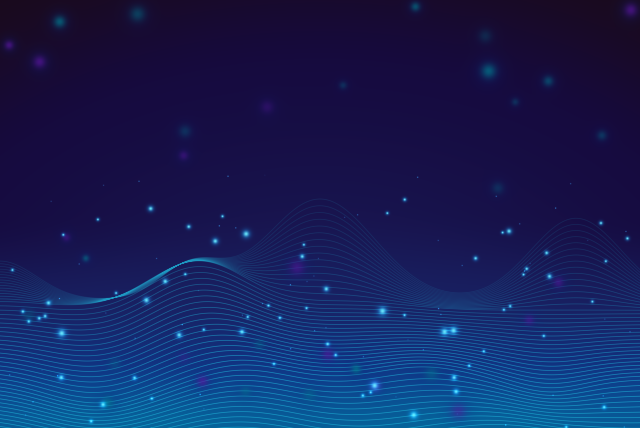
Give the GLSL for this background, as a Shadertoy shader.

```glsl
// Night-blue backdrop with a mesh of flowing cyan wave lines and drifting glowing particles.

#define LINE_COUNT 48
#define LINE_HALF_WIDTH 0.0009
#define ORB_COUNT 34
#define SPARK_COUNT 66
#define DUST_COUNT 60

const vec3 CORNER = vec3(0.100, 0.040, 0.110);
const vec3 VIOLET = vec3(0.085, 0.040, 0.245);
const vec3 INDIGO = vec3(0.095, 0.090, 0.325);
const vec3 DUSK   = vec3(0.095, 0.130, 0.390);
const vec3 BLUE   = vec3(0.060, 0.210, 0.530);
const vec3 TEAL   = vec3(0.020, 0.400, 0.610);
const vec3 CYAN   = vec3(0.120, 0.720, 0.860);
const vec3 PURPLE = vec3(0.360, 0.080, 0.620);

float hash(float n) {
    return fract(sin(n * 127.1) * 43758.5453);
}

float bell(float x, float centre, float width) {
    float k = (x - centre) / width;
    return exp(-k * k);
}

// Radial night sky that turns to blue and teal near the lower edge
vec3 backdrop(vec2 uv) {
    float d = length(uv - vec2(0.5, 0.2));
    vec3 col = mix(INDIGO, VIOLET, smoothstep(0.1, 0.72, d));
    col = mix(col, CORNER, smoothstep(0.62, 0.98, d));
    float sides = 0.05 * abs(uv.x - 0.5);
    col = mix(col, DUSK, smoothstep(0.52, 0.25, uv.y + sides));
    col = mix(col, BLUE, smoothstep(0.32, 0.10, uv.y + sides));
    float pools = bell(uv.x, 0.25, 0.2) + bell(uv.x, 0.72, 0.2);
    return mix(col, TEAL, smoothstep(0.17, -0.02, uv.y) * (0.75 + 0.25 * pools));
}

// Heights of the four guide curves, from the crest down to the floor
vec4 guides(float x) {
    float crest = 0.30 + 0.235 * bell(x, 0.5, 0.12) + 0.08 * bell(x, 0.3, 0.07)
                + 0.19 * bell(x, 0.90, 0.10) + 0.09 * bell(x, 0.0, 0.08);
    float pinch = 0.275 + 0.115 * bell(x, 0.31, 0.11) + 0.02 * bell(x, 0.55, 0.12)
                + 0.02 * bell(x, 0.0, 0.12);
    float swell = 0.115 - 0.055 * bell(x, 0.15, 0.11) + 0.035 * bell(x, 0.38, 0.1)
                + 0.03 * bell(x, 0.66, 0.1) - 0.03 * bell(x, 0.86, 0.08);
    float seabed = -0.03 + 0.02 * sin(15.0 * x - 4.0);
    return vec4(crest, pinch, swell, seabed);
}

// Height of the line at depth t: 0 is the crest, 1 is the floor
float lineHeight(vec4 g, float t) {
    float h = mix(g.x, g.y, clamp(t / 0.32, 0.0, 1.0));
    h += (g.z - g.y) * clamp((t - 0.32) / 0.40, 0.0, 1.0);
    return h + (g.w - g.z) * clamp((t - 0.72) / 0.28, 0.0, 1.0);
}

// Summed coverage of all wave lines
float waveLines(vec2 uv, float aspect, float pixel) {
    float stepX = 0.002;
    vec4 here = guides(uv.x);
    vec4 next = guides(uv.x + stepX);
    float halfWidth = max(LINE_HALF_WIDTH, 0.5 * pixel);
    float sum = 0.0;
    for (int i = 0; i < LINE_COUNT; i++) {
        float t = float(i) / float(LINE_COUNT - 1);
        float h = lineHeight(here, t);
        float slope = (lineHeight(next, t) - h) / (stepX * aspect);
        float d = abs(uv.y - h) * inversesqrt(1.0 + slope * slope);
        float strength = mix(0.13, 0.62, smoothstep(0.0, 0.8, t));
        sum += strength * smoothstep(halfWidth + pixel * 0.5, halfWidth - pixel * 0.5, d);
    }
    return min(sum * LINE_HALF_WIDTH / halfWidth, 0.8);
}

// Even spread across the width, random height up to a ceiling
vec2 scatter(float i, float seed, float ceiling, float aspect) {
    float x = fract(i * 0.618034 + seed + 0.06 * hash(i + seed));
    return vec2(x * aspect, hash(i * 1.7 + seed) * ceiling);
}

float glow(vec2 p, vec2 centre, float radius) {
    vec2 k = (p - centre) / radius;
    return exp(-dot(k, k));
}

void mainImage(out vec4 fragColor, in vec2 fragCoord) {
    vec2 uv = fragCoord / iResolution.xy;
    float aspect = iResolution.x / iResolution.y;
    float pixel = 1.0 / iResolution.y;
    vec2 p = vec2(uv.x * aspect, uv.y);

    vec3 col = backdrop(uv);
    col = mix(col, CYAN, waveLines(uv, aspect, pixel));

    // Soft, out-of-focus orbs
    for (int i = 0; i < ORB_COUNT; i++) {
        float n = float(i);
        vec2 c = scatter(n, 0.31, 1.0, aspect);
        float r = mix(0.009, 0.021, hash(n + 7.3));
        vec3 tint = hash(n + 3.9) < 0.28 ? PURPLE : vec3(0.0, 0.50, 0.56);
        float alpha = mix(0.2, 0.65, hash(n + 11.1));
        col = mix(col, vec3(0.03, 0.12, 0.50), 0.4 * alpha * glow(p, c, r * 1.7));
        col = mix(col, tint, alpha * glow(p, c, r * 0.8));
    }

    // Bright sparks with a small halo
    for (int i = 0; i < SPARK_COUNT; i++) {
        float n = float(i);
        vec2 c = scatter(n, 0.57, 0.54, aspect);
        float size = mix(0.0022, 0.0062, pow(hash(n + 5.7), 3.0));
        col += vec3(0.0, 0.30, 0.38) * glow(p, c, size * 2.0);
        col = mix(col, vec3(0.45, 0.95, 1.0), 0.85 * glow(p, c, size));
    }

    // Fine dust above and among the waves
    for (int i = 0; i < DUST_COUNT; i++) {
        float n = float(i);
        vec2 c = scatter(n, 0.83, 0.60, aspect);
        col += vec3(0.1, 0.4, 0.5) * hash(n + 2.3) * glow(p, c, 0.0016);
    }

    fragColor = vec4(clamp(col, 0.0, 1.0), 1.0);
}
```
